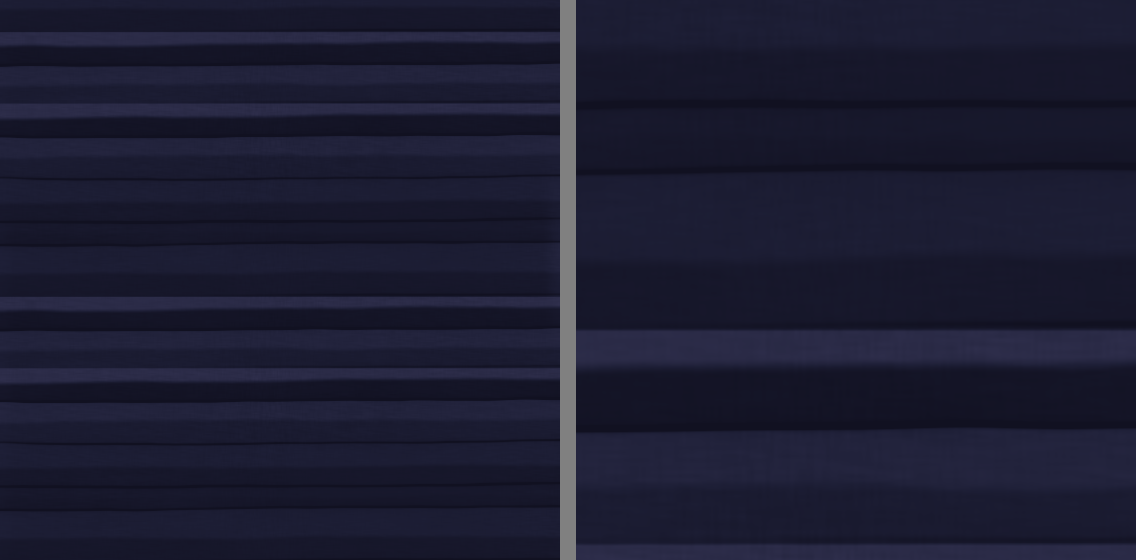
Left, the full canvas; right, a detail of the centre.
Write a WebGL 2 fragment shader that draws this texture.

```glsl
#version 300 es
precision highp float;
// Dark navy cloth in horizontal pleats, a seven-pleat group repeated down the canvas.

#define PERIOD 0.4727      // height of one pleat group
#define OFFSET 0.056       // top of the first whole group, from the upper edge
#define WOBBLE 0.008       // bend of the creases, in groups
#define FOLD_SOFT 0.011    // softness of the folds, in groups
#define CREASE_WIDTH 0.0045
#define CREASE_DEPTH 0.35
#define WEAVE 0.10         // strength of the thread texture
#define EDGE_FADE 0.22     // paleness of the worn right border

uniform vec2 u_resolution;
out vec4 fragColor;

const int PLEATS = 7;
const vec3 SHADOW = vec3(0.067, 0.067, 0.130);
const vec3 MIDDLE = vec3(0.115, 0.120, 0.212);
const vec3 LIGHT = vec3(0.175, 0.175, 0.288);

// Each pleat: top edge, inner fold, shade above the fold, shade below it
const vec4 pleats[PLEATS] = vec4[PLEATS](
  vec4(0.000, 0.047, 0.94, 0.12),
  vec4(0.121, 0.198, 0.66, 0.38),
  vec4(0.270, 0.320, 0.94, 0.12),
  vec4(0.394, 0.471, 0.66, 0.38),
  vec4(0.551, 0.642, 0.46, 0.23),
  vec4(0.713, 0.758, 0.27, 0.21),
  vec4(0.802, 0.912, 0.44, 0.22));

float hash(vec2 p) {
  return fract(sin(dot(p, vec2(127.1, 311.7))) * 43758.5453);
}

float noise(vec2 p) {
  vec2 i = floor(p), f = fract(p);
  f = f * f * (3.0 - 2.0 * f);
  return mix(mix(hash(i), hash(i + vec2(1, 0)), f.x),
             mix(hash(i + vec2(0, 1)), hash(i + vec2(1, 1)), f.x), f.y);
}

// Gentle bend along a crease, falling to the left
float bend(float x, float seed) {
  float waves = noise(vec2(x * 5.0, seed)) + 0.4 * noise(vec2(x * 16.0, seed + 40.0));
  return WOBBLE * (0.9 - 1.6 * x + 1.3 * (waves - 0.7));
}

// Brightness of the pleated cloth, t runs down one group from 0 to 1
float pleatShade(float x, float t, float pixel) {
  float shade = pleats[PLEATS - 1].w;
  float creases = 0.0;
  for (int i = 0; i < PLEATS; i++) {
    vec4 p = pleats[i];
    float seed = float(i) * 7.0 + 3.0;
    bool seam = i == 0 || i == 2;
    float top = p.x + (seam ? 0.0 : bend(x, seed));
    float fold = p.y + bend(x, seed + 3.0);
    shade = mix(shade, p.z, smoothstep(0.0, max(pixel * 1.5, 0.005), t - top));
    shade = mix(shade, p.w, smoothstep(-FOLD_SOFT, FOLD_SOFT, t - fold));

    // Thin dark line in the crease, with a wider soft shadow around it
    float d = t - top + (seam ? 0.004 - 0.3 * bend(x, seed) : 0.0);
    d -= round(d);
    float depth = seam ? smoothstep(0.2, 0.7, x) * 0.6 : 0.7 + 0.5 * noise(vec2(x * 9.0, seed));
    float lit = seam ? step(t, 0.5 + p.x) * step(p.x, t) : 0.0;
    float line = exp(-pow(d / max(CREASE_WIDTH, pixel), 2.0));
    float halo = 0.25 * exp(-abs(d) / 0.016);
    creases += depth * (line + halo) * (1.0 - lit);
  }
  return shade - CREASE_DEPTH * creases;
}

// Fine crosswise threads with patches of stronger grain
float weave(vec2 uv) {
  float across = noise(uv * vec2(70.0, 420.0)) - 0.5;
  float along = noise(uv * vec2(420.0, 80.0) + 17.0) - 0.5;
  float slant = noise(vec2(uv.x * 45.0 + uv.y * 30.0, uv.y * 230.0 - uv.x * 35.0)) - 0.5;
  float patches = 0.5 + noise(uv * vec2(5.0, 9.0) + 5.0);
  float middle = exp(-pow((uv.x - 0.47) / 0.08, 2.0));
  return patches * (0.6 * across + 0.45 * slant + (0.3 + 0.4 * middle) * along);
}

void main() {
  vec2 uv = gl_FragCoord.xy / u_resolution;
  float down = (1.0 - uv.y - OFFSET) / PERIOD;
  float t = fract(down);
  float pixel = 1.0 / (u_resolution.y * PERIOD);

  // Folds, then threads that show most on the lit faces
  float shade = pleatShade(uv.x, t, pixel);
  shade += WEAVE * weave(vec2(uv.x, t * PERIOD)) * (0.5 + shade);
  shade += 0.05 * (noise(vec2(uv.x * 6.0, t * 14.0)) - 0.5);

  // Pale wear along the side borders
  float band = exp(-pow((uv.y - 0.55) / 0.13, 2.0));
  shade += EDGE_FADE * band * smoothstep(0.965, 1.0, uv.x);
  shade += 0.3 * EDGE_FADE * smoothstep(0.03, 0.0, uv.x) * noise(vec2(2.0, uv.y * 7.0));

  // Three-tone ramp from crease to lit cloth
  shade = clamp(shade, 0.0, 1.1);
  vec3 color = mix(SHADOW, MIDDLE, min(shade * 2.0, 1.0));
  color = mix(color, LIGHT, max(shade * 2.0 - 1.0, 0.0));
  fragColor = vec4(color, 1.0);
}
```
